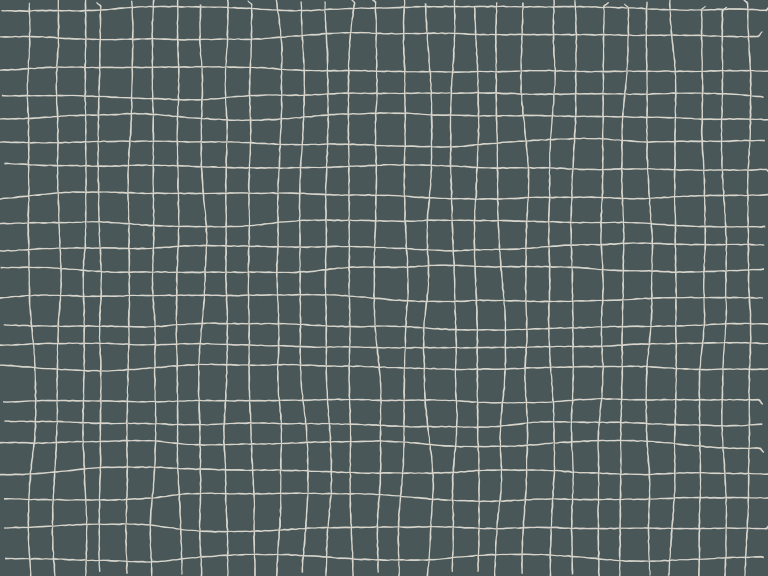
A Shadertoy shader for this pattern:

```glsl
const vec3 SLATE = vec3(0.290, 0.340, 0.348);
const vec3 CREAM = vec3(0.845, 0.835, 0.795);

// Lengths are fractions of the canvas height
const float LINE_WIDTH = 0.00255;
const float WIDTH_WEAR = 0.25;      // relative thinning and thickening
const float ROUGHNESS = 0.0005;     // fine tremor of the stroke
const float BEND_FREQUENCY = 4.5;
const float TREMOR_FREQUENCY = 150.0;
const float END_GAP = 0.011;        // longest gap before the edge
const float HOOK_LENGTH = 0.010;
const float HOOK_SIZE = 0.007;

struct LineSet {
    float count;
    float first;
    float spacing;
    float jitter;   // fixed offset, in spacings
    float wander;   // bending along the line, in spacings
    float seed;
};

const LineSet COLUMNS = LineSet(30.0, 0.0520, 0.0431, 0.10, 0.24, 17.0);
const LineSet ROWS = LineSet(22.0, 0.0417, 0.0444, 0.24, 0.20, 83.0);

float hash(vec2 p) {
    vec3 q = fract(vec3(p.xyx) * 0.1031);
    q += dot(q, q.yzx + 33.33);
    return fract((q.x + q.y) * q.z);
}

// Smooth one-dimensional noise from -1 to 1, separate for each line
float noise(float x, float line) {
    float cell = floor(x);
    float f = fract(x);
    f = f * f * f * (f * (f * 6.0 - 15.0) + 10.0);
    return 2.0 * mix(hash(vec2(cell, line)), hash(vec2(cell + 1.0, line)), f) - 1.0;
}

// Position of a hand-drawn line across its direction
float linePath(LineSet set, float index, float along, float lineEnd) {
    float id = index * 3.7 + set.seed;
    float offset = set.jitter * (2.0 * hash(vec2(id, 5.0)) - 1.0);
    float bend = 0.8 * noise(along * BEND_FREQUENCY + hash(vec2(id, 9.0)), id)
               + 0.2 * noise(along * BEND_FREQUENCY * 2.6, id + 0.5);
    float path = set.first + set.spacing * (index + offset + set.wander * bend);

    // Some strokes flick aside where the pen lifts
    float flick = hash(vec2(id, 13.0));
    float hook = smoothstep(lineEnd - HOOK_LENGTH, lineEnd, along);
    path += step(0.65, flick) * (flick > 0.82 ? 1.0 : -1.0) * HOOK_SIZE * hook * hook;
    return path + ROUGHNESS * noise(along * TREMOR_FREQUENCY, id + 1.0);
}

// Ink coverage of a set of roughly parallel lines
float drawLines(LineSet set, float across, float along, float extent, float pixel) {
    float nearest = floor((across - set.first) / set.spacing + 0.5);
    float ink = 0.0;
    for (int k = -1; k <= 1; k++) {
        float index = nearest + float(k);
        if (index < 0.0 || index >= set.count) continue;
        float id = index * 3.7 + set.seed;

        // About half of the ends stop short of the edge
        float lineStart = END_GAP * (2.0 * hash(vec2(id, 21.0)) - 1.2);
        float lineEnd = extent - END_GAP * (2.0 * hash(vec2(id, 27.0)) - 0.9);

        float path = linePath(set, index, along, lineEnd);
        float slope = (linePath(set, index, along + pixel, lineEnd) - path) / pixel;
        float distanceToLine = abs(across - path) * inversesqrt(1.0 + slope * slope);
        float wear = 1.0 + WIDTH_WEAR * noise(along * TREMOR_FREQUENCY * 0.7, id + 2.0);

        float stroke = clamp(0.5 + (0.5 * LINE_WIDTH * wear - distanceToLine) / pixel, 0.0, 1.0);
        float inside = min(along - lineStart, lineEnd - along);
        ink = max(ink, stroke * clamp(0.5 + inside / pixel, 0.0, 1.0));
    }
    return ink;
}

void mainImage(out vec4 fragColor, in vec2 fragCoord) {
    float pixel = 1.0 / iResolution.y;
    vec2 p = fragCoord * pixel;
    float width = iResolution.x * pixel;

    float ink = max(drawLines(COLUMNS, p.x, p.y, 1.0, pixel),
                    drawLines(ROWS, p.y, p.x, width, pixel));
    fragColor = vec4(mix(SLATE, CREAM, ink), 1.0);
}
```
